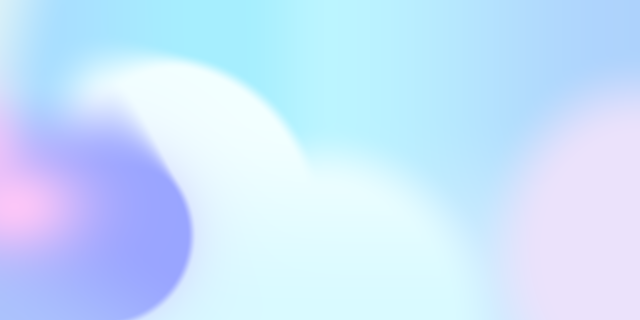
Give the GLSL for this background, as a Shadertoy shader.

```glsl
const vec3 AZURE = vec3(0.66, 0.87, 1.00);
const vec3 CYAN = vec3(0.65, 0.935, 0.995);
const vec3 PALE_CYAN = vec3(0.735, 0.96, 1.00);
const vec3 SKY_BLUE = vec3(0.68, 0.825, 0.99);
const vec3 HAZE = vec3(0.83, 0.93, 1.00);
const vec3 CORNER_MIST = vec3(0.87, 0.95, 0.97);
const vec3 FOAM = vec3(0.95, 1.00, 1.00);
const vec3 FOAM_SHADE = vec3(0.85, 0.98, 1.00);
const vec3 PERIWINKLE = vec3(0.60, 0.645, 1.00);
const vec3 SOFT_BLUE = vec3(0.67, 0.76, 0.99);
const vec3 LAVENDER = vec3(0.83, 0.84, 1.00);
const vec3 PINK = vec3(1.00, 0.78, 0.97);
const vec3 LILAC = vec3(0.92, 0.885, 0.985);

// Coverage falling from 1 to 0 as d goes from inner to outer
float fade(float inner, float outer, float d) {
    return 1.0 - smoothstep(inner, outer, d);
}

float ellipseDistance(vec2 p, vec2 center, vec2 radii) {
    return length((p - center) / radii);
}

float glow(vec2 p, vec2 center, vec2 radii) {
    float d = ellipseDistance(p, center, radii);
    return exp(-d * d);
}

float capsuleDistance(vec2 p, vec2 a, vec2 b, float radius) {
    vec2 axis = b - a;
    float along = clamp(dot(p - a, axis) / dot(axis, axis), 0.0, 1.0);
    return length(p - a - along * axis) - radius;
}

vec3 skyColor(vec2 p) {
    vec3 color = mix(AZURE, CYAN, smoothstep(0.1, 0.65, p.x));
    color = mix(color, PALE_CYAN, smoothstep(0.75, 1.05, p.x));
    color = mix(color, SKY_BLUE, smoothstep(1.0, 2.0, p.x));
    float low = fade(0.1, 0.65, p.y) * smoothstep(0.7, 1.2, p.x);
    color = mix(color, HAZE, 0.85 * low);
    float corner = fade(-0.05, 0.22, p.x + 0.25 * (1.0 - p.y));
    return mix(color, CORNER_MIST, corner);
}

// Round crest joined to a broad, soft shoulder
float foamMask(vec2 p) {
    float softness = mix(0.12, 0.025, smoothstep(0.2, 0.6, p.x));
    float crestDistance = length(p - vec2(0.48, 0.31)) - 0.51;
    float crest = fade(-softness, softness, crestDistance);
    crest *= smoothstep(0.1, 0.32, p.x);
    float shoulderDistance = ellipseDistance(p, vec2(1.0, -0.05), vec2(0.5, 0.55));
    float shoulder = fade(0.82, 1.2, shoulderDistance) * smoothstep(0.5, 0.8, p.x);
    return 1.0 - (1.0 - crest) * (1.0 - shoulder);
}

// Inner curl: crisp on the right, diffuse along the top
vec3 addCurl(vec3 color, vec2 p) {
    float d = capsuleDistance(p, vec2(0.32, 0.265), vec2(-0.4, 0.2), 0.28);
    float diffuse = fade(0.34, 0.56, p.x) * smoothstep(0.28, 0.52, p.y);
    float body = fade(-mix(0.015, 0.08, diffuse), mix(0.015, 0.22, diffuse), d);
    float halo = 0.6 * exp(-max(d, 0.0) / 0.07);
    float blueShift = 1.0 - smoothstep(0.0, 0.5, p.x * 0.6 + p.y);
    vec3 curlColor = mix(PERIWINKLE, SOFT_BLUE, blueShift);
    color = mix(color, LAVENDER, halo);
    return mix(color, curlColor, body);
}

void mainImage(out vec4 fragColor, in vec2 fragCoord) {
    // Canvas units: height is 1, width is 2
    vec2 p = fragCoord / iResolution.xy * vec2(2.0, 1.0);
    vec3 color = skyColor(p);

    // Lilac bloom on the right
    float bloom = ellipseDistance(p, vec2(2.0, 0.22), vec2(0.38, 0.45));
    color = mix(color, LILAC, fade(0.8, 1.4, bloom));

    // Wave
    vec3 foamColor = mix(FOAM_SHADE, FOAM, smoothstep(0.0, 0.65, p.y));
    color = mix(color, foamColor, foamMask(p));
    color = addCurl(color, p);

    // Pink light on the left
    color = mix(color, PINK, 0.7 * glow(p, vec2(-0.03, 0.54), vec2(0.11, 0.19)));
    color = mix(color, PINK, 0.95 * glow(p, vec2(0.05, 0.355), vec2(0.22, 0.15)));

    fragColor = vec4(color, 1.0);
}
```
